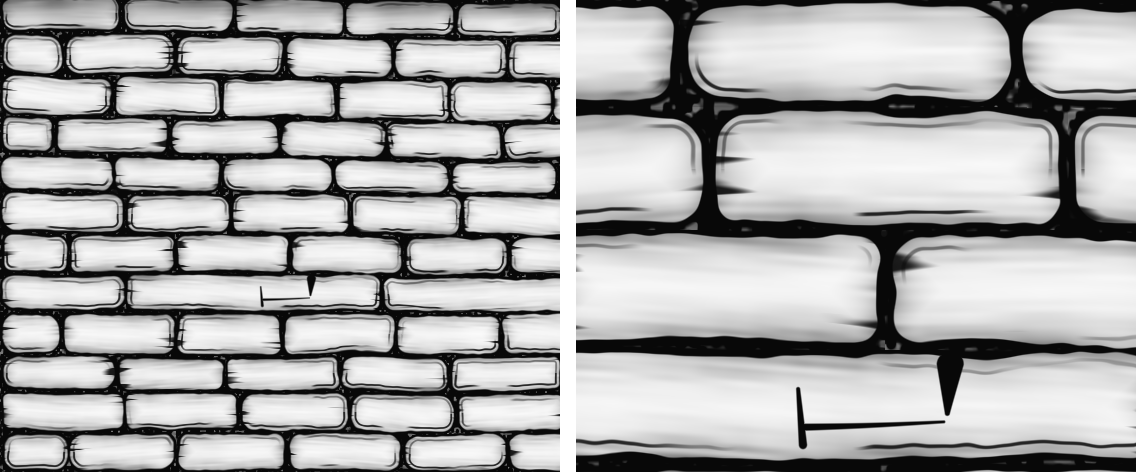
Left, the full canvas; right, a detail of the centre.
A Shadertoy shader for this texture:

```glsl
// Lengths are fractions of the canvas width; y runs downward.
const int ROWS = 12;
const float ROW_EDGE[13] = float[13](-0.012, 0.056, 0.133, 0.208, 0.277, 0.341,
    0.415, 0.487, 0.555, 0.632, 0.699, 0.772, 0.844);
const float FIRST_JOINT[12] = float[12](0.217, 0.113, 0.204, 0.101, 0.203, 0.223,
    0.121, 0.226, 0.110, 0.210, 0.223, 0.121);
const int LONG_ROW = 7;
const float LONG_PITCH = 0.447;
const float BRICK_PITCH = 0.198;
const float JOINT_JITTER = 0.016;
const float LEFT_EDGE = 0.003;
const float HALF_GAP = 0.0020;
const float OUTLINE = 0.0024;
const float SHADE_DEPTH = 0.013;
const float HATCH_REACH = 0.026;
const vec3 PAPER = vec3(0.99);
const vec3 INK = vec3(0.03);

float hash(vec2 p) {
    vec3 q = fract(vec3(p.xyx) * 0.1031);
    q += dot(q, q.yzx + 33.33);
    return fract((q.x + q.y) * q.z);
}

float noise(vec2 p) {
    vec2 i = floor(p), f = fract(p);
    f = f * f * (3.0 - 2.0 * f);
    return mix(mix(hash(i), hash(i + vec2(1, 0)), f.x),
               mix(hash(i + vec2(0, 1)), hash(i + vec2(1, 1)), f.x), f.y);
}

float pitchOf(int row) {
    return row == LONG_ROW ? LONG_PITCH : BRICK_PITCH;
}

// Position of the joint on the left of brick i
float joint(int row, int i) {
    if (i <= 0) return LEFT_EDGE;
    float jitter = i > 1 ? JOINT_JITTER * (hash(vec2(i, row) + 7.0) - 0.5) : 0.0;
    return FIRST_JOINT[row] + float(i - 1) * pitchOf(row) + jitter;
}

float roundBox(vec2 p, vec2 halfSize, float radius) {
    vec2 q = abs(p) - halfSize + radius;
    return length(max(q, 0.0)) + min(max(q.x, q.y), 0.0) - radius;
}

// Line from a to b whose half width tapers from wa to wb
float taperedLine(vec2 p, vec2 a, vec2 b, float wa, float wb) {
    vec2 ab = b - a;
    float t = clamp(dot(p - a, ab) / dot(ab, ab), 0.0, 1.0);
    return length(p - a - t * ab) - mix(wa, wb, t);
}

void mainImage(out vec4 fragColor, in vec2 fragCoord) {
    float px = 1.0 / iResolution.x;
    vec2 p = vec2(fragCoord.x, iResolution.y - fragCoord.y) * px;

    // Slanting, wavy courses
    vec2 w = p;
    w.y -= 0.016 * p.x * (1.0 - p.y / 0.844);
    w += 0.007 * (vec2(noise(p * 9.0 + 40.0), noise(p * 8.0)) - 0.5);

    // Find the brick
    int row = 0;
    for (int r = 1; r < ROWS; r++) if (w.y > ROW_EDGE[r]) row = r;
    int col = max(int(floor((w.x - FIRST_JOINT[row]) / pitchOf(row))) + 1, 0);
    if (w.x < joint(row, col)) col = max(col - 1, 0);
    else if (w.x > joint(row, col + 1)) col++;
    vec2 lo = vec2(joint(row, col), ROW_EDGE[row]);
    vec2 hi = vec2(joint(row, col + 1), ROW_EDGE[row + 1]);
    vec2 id = vec2(col, row);
    float seed = hash(id + 3.0);

    // Uneven rounded outline
    vec2 q = w - 0.5 * (lo + hi);
    vec2 halfSize = 0.5 * (hi - lo) - HALF_GAP - vec2(0.0, 0.0015 * seed);
    float d = roundBox(q, halfSize, mix(0.013, 0.027, hash(id + 11.0)));
    d += 0.004 * (noise(p * 26.0) - 0.5) + 0.002 * (noise(p * 90.0) - 0.5);
    float depth = max(-d, 0.0);
    float width = OUTLINE * mix(0.4, 1.5, noise(p * 38.0 + 5.0));
    float ink = 1.0 - smoothstep(width - px, width + px, -d);

    // Soft edge shading, broken into strokes
    vec2 s = vec2(q.x, q.y + q.x * 0.2 * (seed - 0.5)) + id * 1.7;
    float streak = noise(s * vec2(22.0, 270.0));
    float patchy = noise(p * 20.0 + 60.0);
    float shade = 0.46 * exp(-depth / SHADE_DEPTH) * (0.3 + 0.7 * streak + 0.5 * patchy);

    // Pen hatching from the ends and the lower edge
    float ends = exp(-max(halfSize.x - abs(q.x), 0.0) / HATCH_REACH);
    float low = 0.75 * exp(-max(halfSize.y - q.y, 0.0) / 0.012);
    float reach = max(ends, low) * mix(0.5, 1.15, patchy);
    float pen = noise(s * vec2(13.0, 200.0) + 90.0);
    float hatch = smoothstep(0.0, 0.22, pen - 1.08 + 0.62 * reach);

    // Broken second contour
    float inset = 0.006 + 0.005 * noise(p * 14.0 + 20.0);
    float contour = 1.0 - smoothstep(0.0004, 0.0011 + px, abs(depth - inset));
    contour *= smoothstep(0.42, 0.65, noise(p * 17.0 + 30.0)) * (q.y > 0.0 ? 0.85 : 0.45);

    // Notches and ledge in the long course
    float notch = taperedLine(w, vec2(0.466, 0.511), vec2(0.469, 0.543), 0.0012, 0.0025);
    notch = min(notch, taperedLine(w, vec2(0.558, 0.496), vec2(0.557, 0.525), 0.008, 0.0015));
    notch = min(notch, taperedLine(w, vec2(0.470, 0.533), vec2(0.555, 0.530), 0.0020, 0.0008));
    ink = max(ink, 1.0 - smoothstep(-px, px, notch));

    // Light flecks in the mortar pockets
    float fleck = smoothstep(0.58, 0.85, noise(p * vec2(240.0, 200.0)));
    ink -= 0.65 * fleck * smoothstep(0.0012, 0.004, d);

    // Grey wash along the top
    float wash = 0.42 * (1.0 - smoothstep(0.0, 0.055, p.y)) * mix(0.7, 1.2, patchy);
    float tone = (1.0 - shade) * (1.0 - wash) * (1.0 - 0.9 * hatch) * (1.0 - contour);
    fragColor = vec4(mix(INK, PAPER, clamp(tone * (1.0 - ink), 0.0, 1.0)), 1.0);
}
```
